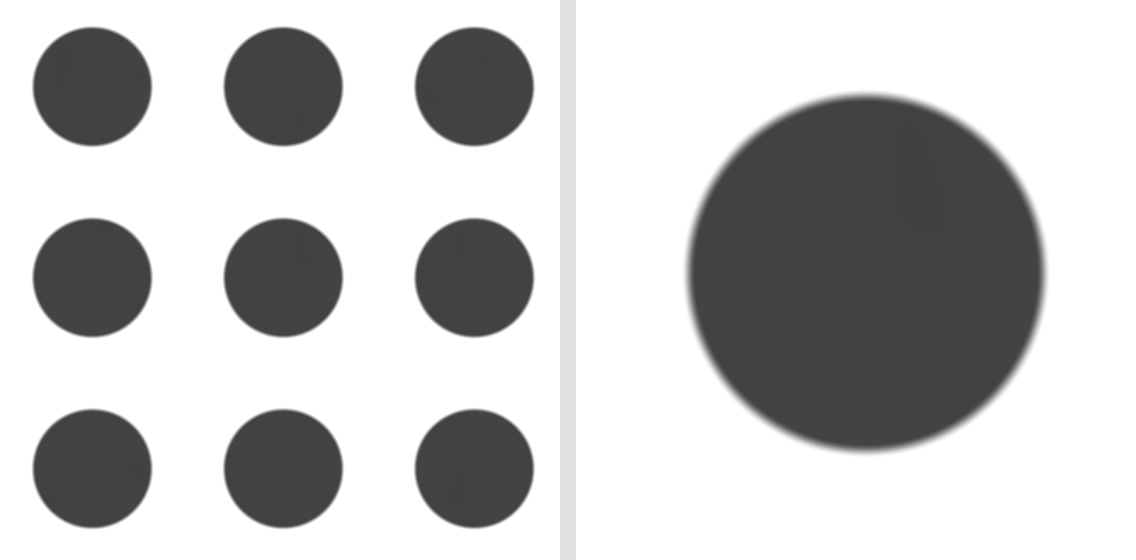
Left, the full canvas; right, a detail of the centre.
This pattern is drawn by a Shadertoy shader. Its source:

```glsl
// Three by three grid of soft-edged charcoal discs on white, with a barely visible mottle.

const float PITCH = 0.3411;                  // spacing between disc centres
const vec2 GRID_CENTRE = vec2(0.506, 0.504); // centre of the middle disc
const float GRID_REACH = 1.0;                // discs on each side of the middle one
const float RADIUS = 0.1058;
const float EDGE_SOFTNESS = 0.0043;          // half width of the blurred rim
const float MOTTLE_SCALE = 14.0;
const float MOTTLE_AMOUNT = 0.008;
const vec3 PAPER = vec3(1.0);
const vec3 CHARCOAL = vec3(0.26);

// Pseudo-random unit gradient for a lattice point
vec2 latticeGradient(vec2 cell) {
    float angle = 6.2832 * fract(sin(dot(cell, vec2(127.1, 311.7))) * 43758.5);
    return vec2(cos(angle), sin(angle));
}

float gradientNoise(vec2 p) {
    vec2 cell = floor(p);
    vec2 f = fract(p);
    vec2 blend = f * f * f * (f * (f * 6.0 - 15.0) + 10.0);
    vec2 right = vec2(1.0, 0.0);
    vec2 up = vec2(0.0, 1.0);
    float a = dot(latticeGradient(cell), f);
    float b = dot(latticeGradient(cell + right), f - right);
    float c = dot(latticeGradient(cell + up), f - up);
    float d = dot(latticeGradient(cell + 1.0), f - 1.0);
    return mix(mix(a, b, blend.x), mix(c, d, blend.x), blend.y);
}

// Signed distance to the nearest disc of the grid
float discGridDistance(vec2 p) {
    vec2 q = p - GRID_CENTRE;
    vec2 index = clamp(floor(q / PITCH + 0.5), -GRID_REACH, GRID_REACH);
    return length(q - PITCH * index) - RADIUS;
}

void mainImage(out vec4 fragColor, in vec2 fragCoord) {
    // Square canvas units, centred on the canvas
    float side = min(iResolution.x, iResolution.y);
    vec2 p = (fragCoord - 0.5 * iResolution.xy) / side + 0.5;

    // Disc coverage, never sharper than one pixel
    float rim = max(EDGE_SOFTNESS, 0.75 / side);
    float coverage = 1.0 - smoothstep(-rim, rim, discGridDistance(p));

    // Faint tonal variation inside the discs
    vec3 ink = CHARCOAL + MOTTLE_AMOUNT * gradientNoise(p * MOTTLE_SCALE);

    fragColor = vec4(mix(PAPER, ink, coverage), 1.0);
}
```
